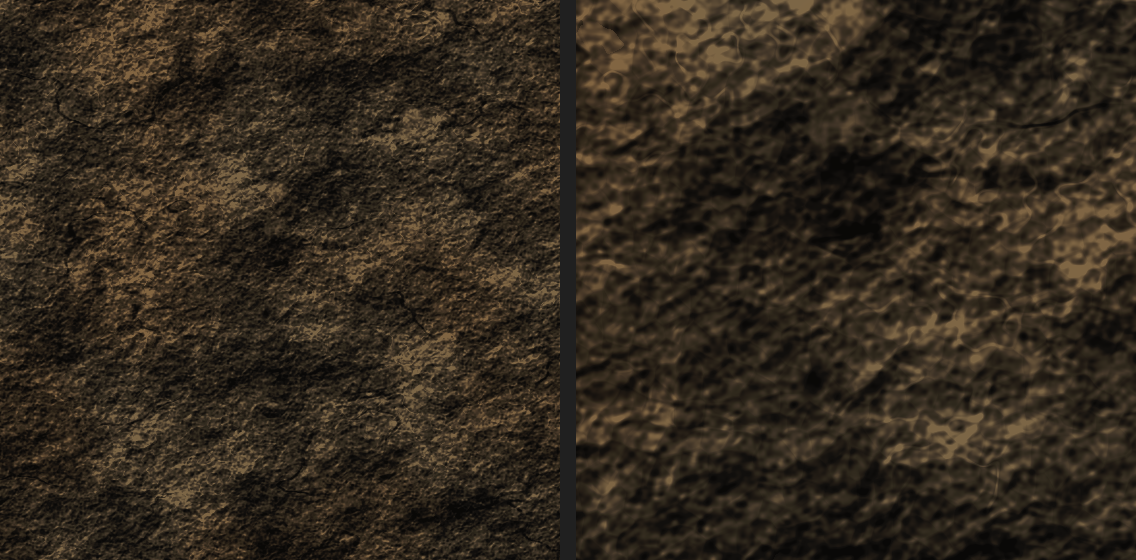
Left, the full canvas; right, a detail of the centre.
Write a Shadertoy shader that draws this texture.

```glsl
// Dark, crumbling earth wall with tan crusts, fine pits and shadowed cracks
#define PATCH_SCALE 9.0
#define RELIEF_SCALE 14.0
#define PIT_SCALE 72.0
#define CRACK_SCALE 5.0
#define STONE_SCALE 9.0
#define GRAIN_SCALE 270.0
#define PATCH_GAIN 0.53
#define RELIEF_GAIN 0.72
#define CRUST_GAIN 0.85
#define GRAIN_GAIN 0.36
#define BRIGHTNESS 0.08
#define LIGHT_STEP vec2(-0.0007, 0.0019)

float hash(vec2 p) {
    vec3 q = fract(p.xyx * 0.1031);
    q += dot(q, q.yzx + 33.33);
    return fract((q.x + q.y) * q.z);
}

float noise(vec2 p) {
    vec2 cell = floor(p), f = fract(p);
    f = f * f * (3.0 - 2.0 * f);
    return mix(mix(hash(cell), hash(cell + vec2(1, 0)), f.x),
               mix(hash(cell + vec2(0, 1)), hash(cell + vec2(1, 1)), f.x), f.y);
}

// Layered noise centred on zero; every layer is rotated
float layers(vec2 p, int count, float gain) {
    float sum = 0.0, weight = 1.0;
    for (int i = 0; i < count; i++) {
        sum += weight * (noise(p) - 0.5);
        p = mat2(1.6, 1.2, -1.2, 1.6) * p + 17.3;
        weight *= gain;
    }
    return sum;
}

// Nearest feature point: x = distance, y = random value of its cell
vec2 cellular(vec2 p) {
    vec2 cell = floor(p), nearest = vec2(9.0, 0.0);
    for (int y = -1; y <= 1; y++)
    for (int x = -1; x <= 1; x++) {
        vec2 id = cell + vec2(x, y);
        vec2 point = id + vec2(hash(id + 71.0), hash(id + 139.0));
        float d = length(p - point);
        if (d < nearest.x) nearest = vec2(d, hash(id + 211.0));
    }
    return nearest;
}

float height(vec2 p) {
    float pits = cellular(p * PIT_SCALE).x;
    float ledge = abs(layers(p * RELIEF_SCALE + 40.0, 3, 0.55));
    return layers(p * RELIEF_SCALE, 5, 0.65) + 0.28 * pits - 0.7 * ledge;
}

// Maps a tone with mean 0 and deviation 1 to soil colours
vec3 soilColor(float tone) {
    vec3 color = vec3(0.035, 0.030, 0.025);
    color = mix(color, vec3(0.07, 0.06, 0.05), smoothstep(-2.6, -1.45, tone));
    color = mix(color, vec3(0.14, 0.11, 0.08), clamp((tone + 1.45) / 0.85, 0.0, 1.0));
    color = mix(color, vec3(0.19, 0.16, 0.11), clamp((tone + 0.60) / 0.65, 0.0, 1.0));
    color = mix(color, vec3(0.25, 0.20, 0.15), clamp((tone - 0.05) / 0.65, 0.0, 1.0));
    color = mix(color, vec3(0.34, 0.27, 0.19), clamp((tone - 0.70) / 0.60, 0.0, 1.0));
    return mix(color, vec3(0.50, 0.40, 0.27), clamp((tone - 1.30) / 0.90, 0.0, 1.0));
}

void mainImage(out vec4 fragColor, in vec2 fragCoord) {
    vec2 uv = fragCoord / iResolution.y;

    // Gently warped ground, slightly stretched along a rising diagonal
    vec2 ground = vec2(uv.x * 0.95, uv.y * 1.08 - uv.x * 0.08) + 3.0;
    vec2 warp = vec2(layers(uv * 30.0 + 5.0, 3, 0.55), layers(uv * 30.0 + 61.0, 3, 0.55));
    vec2 rough = ground + 0.006 * warp;

    // Relief lit from above
    float relief = (height(rough) - height(rough + LIGHT_STEP)) / 0.056;

    // Tan patches with ragged borders
    float patches = layers(ground * PATCH_SCALE + 0.4 * warp, 5, 0.66) / 0.28;
    float exposed = smoothstep(-0.2, 1.4, patches);

    // Curly crust lines, strongest on exposed patches
    float contour = abs(layers(rough * 55.0 + 9.0, 2, 0.6));
    float crust = (1.0 - smoothstep(0.02, 0.12, contour)) * (0.15 + 0.85 * exposed);

    // Sparse smooth stones
    vec2 stone = cellular(ground * STONE_SCALE + 0.4 * warp);
    float stoneMask = (1.0 - smoothstep(0.08, 0.24, stone.x)) * step(0.82, stone.y);

    // Broken, mostly horizontal cracks
    vec2 crackPos = rough * vec2(1.0, 1.8) * CRACK_SCALE;
    float crack = 1.0 - smoothstep(0.006, 0.04, abs(layers(crackPos + 23.0, 4, 0.55)));
    crack *= smoothstep(0.5, 0.65, noise(ground * 14.0 + 80.0));

    float grain = (noise(uv * GRAIN_SCALE) - 0.5) / 0.21;
    float tone = PATCH_GAIN * patches + RELIEF_GAIN * relief * (1.0 - 0.5 * stoneMask);
    tone += CRUST_GAIN * (crust - 0.2) + GRAIN_GAIN * grain;
    tone += 1.0 * stoneMask - 1.6 * crack + BRIGHTNESS;

    // Slow drift between warm brown and grey olive
    float hue = smoothstep(-0.3, 0.3, layers(uv * 4.0 + 31.0, 3, 0.5));
    vec3 tint = mix(vec3(1.02, 0.99, 0.95), vec3(0.97, 1.0, 1.02), hue);
    fragColor = vec4(soilColor(tone) * tint, 1.0);
}
```
